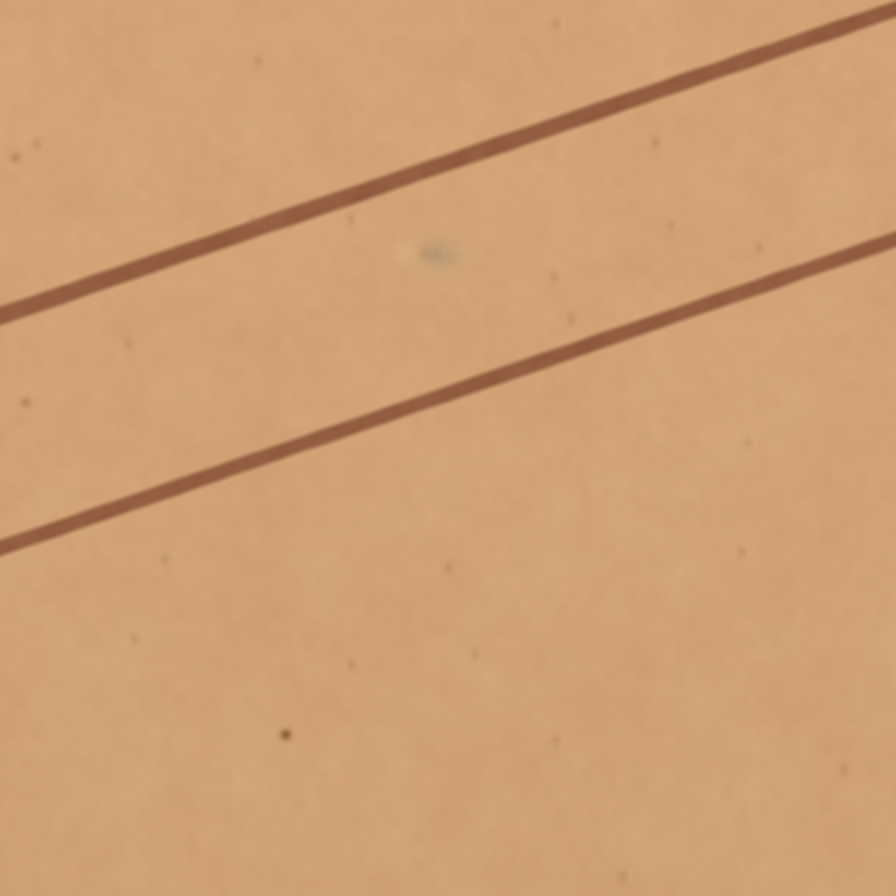
Write a Shadertoy shader that draws this texture.

```glsl
float hash(vec2 p) {
    return fract(sin(dot(p, vec2(127.1, 311.7))) * 43758.5453);
}

float valueNoise(vec2 p) {
    vec2 cell = floor(p), f = fract(p);
    f = f * f * (3.0 - 2.0 * f);
    return mix(mix(hash(cell), hash(cell + vec2(1, 0)), f.x),
               mix(hash(cell + vec2(0, 1)), hash(cell + vec2(1, 1)), f.x), f.y);
}

// Signed noise summed over four octaves
float fibres(vec2 p) {
    float sum = 0.0, amplitude = 0.5;
    for (int i = 0; i < 4; i++) {
        sum += amplitude * (valueNoise(p) - 0.5);
        p = mat2(0.8, 0.6, -0.6, 0.8) * p * 2.0 + 17.3;
        amplitude *= 0.6;
    }
    return sum;
}

// Soft-edged stroke crossing the canvas between two heights
float stroke(vec2 uv, float leftY, float rightY, float halfWidth) {
    float slope = rightY - leftY;
    float d = abs(uv.y - leftY - slope * uv.x) / sqrt(1.0 + slope * slope);
    return 1.0 - smoothstep(halfWidth - 0.004, halfWidth + 0.004, d);
}

float spot(vec2 uv, vec2 centre, vec2 radius) {
    vec2 q = (uv - centre) / radius;
    return exp(-dot(q, q));
}

void mainImage(out vec4 fragColor, in vec2 fragCoord) {
    vec2 uv = fragCoord / iResolution.xy;

    // Tan paper with broad mottling and fine grain
    vec3 color = mix(vec3(0.812, 0.632, 0.462), vec3(0.822, 0.642, 0.467), uv.y);
    color += 0.030 * fibres(uv * 14.0) * vec3(0.9, 1.0, 1.1);
    color += 0.026 * fibres(uv * vec2(75.0, 60.0));

    // Faint scattered flecks
    vec2 cell = floor(uv * 9.0);
    vec2 centre = (cell + 0.2 + 0.6 * vec2(hash(cell), hash(cell + 31.7))) / 9.0;
    color -= 0.05 * step(0.72, hash(cell + 8.3)) * spot(uv, centre, vec2(0.005, 0.007));

    // Grey smudge with a pale flank, and small dark specks
    float smudge = spot(uv, vec2(0.489, 0.716), vec2(0.020, 0.014));
    smudge *= 0.75 + fibres(uv * 60.0);
    color = mix(color, vec3(0.62, 0.53, 0.43), 0.65 * smudge);
    color += 0.03 * spot(uv, vec2(0.453, 0.717), vec2(0.012, 0.014));
    color -= 0.26 * spot(uv, vec2(0.319, 0.180), vec2(0.006));
    color -= 0.10 * spot(uv, vec2(0.017, 0.824), vec2(0.006));
    color -= 0.10 * spot(uv, vec2(0.029, 0.551), vec2(0.006));

    // Two brown strokes, slightly uneven along their length
    float wobble = 0.0012 * (valueNoise(uv * 30.0) - 0.5);
    float ink = max(stroke(uv, 0.647, 0.990, 0.0098 - 0.001 * uv.x + wobble),
                    stroke(uv, 0.388, 0.733, 0.0083 + wobble));
    vec3 brown = vec3(0.575, 0.365, 0.250) + 0.05 * fibres(uv * 45.0);
    color = mix(color, brown, ink);

    fragColor = vec4(color, 1.0);
}
```
